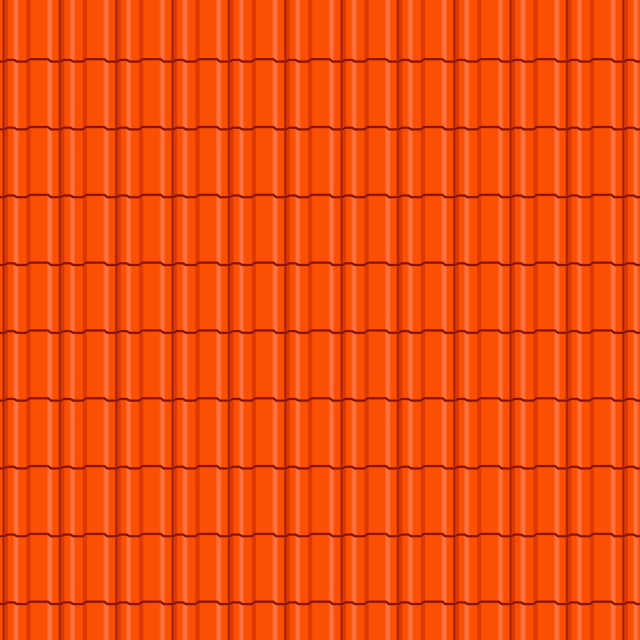
A Shadertoy shader for this pattern:

```glsl
// Glossy orange roof of profiled tiles: vertical ribs repeat across the width,
// and each course ends in a thin dark edge that follows the rib profile.
// Ribs are soft bands within a tile; edges are distances to a stepped curve.

// Coverage of the interval [a, b], softened by s on both sides.
float band(float t, float a, float b, float s) {
    return smoothstep(a - s, a + s, t) * (1.0 - smoothstep(b - s, b + s, t));
}

// Height of the tile's lower edge: a narrow rib and a wide raised pan.
float edgeProfile(float u) {
    float rib = band(u, 0.035, 0.205, 0.04);
    float pan = band(u, 0.430, 0.810, 0.04);
    return 0.025 * rib + 0.035 * pan;
}

// Colour across one tile, with the seam at u = 0.
vec3 ribColor(float u, float s) {
    vec3 color = vec3(0.985, 0.31, 0.015);

    // Two reflections, each a bright core in a softer rim
    float rim = band(u, 0.168, 0.265, s) + band(u, 0.766, 0.866, s);
    float core = band(u, 0.188, 0.246, s) + band(u, 0.786, 0.846, s);
    color = mix(color, vec3(0.98, 0.38, 0.14), rim);
    color = mix(color, vec3(0.995, 0.45, 0.25), core);

    // Shaded flanks beside the seam and the pan
    float flank = band(u, -0.032, 0.076, s) + band(u, 0.400, 0.476, s);
    color = mix(color, vec3(0.865, 0.225, 0.02), flank);

    // Seam between neighbouring tiles, darkest along its middle
    color = mix(color, vec3(0.75, 0.19, 0.04), band(u, -0.022, 0.018, s));
    return mix(color, vec3(0.63, 0.13, 0.03), band(u, -0.014, 0.007, s));
}

void mainImage(out vec4 fragColor, in vec2 fragCoord) {
    vec2 repeats = vec2(11.36, 9.438);
    vec2 tile = fragCoord / iResolution.y * repeats - vec2(0.068, 0.53);
    vec2 soft = 0.5 * repeats / iResolution.y;

    // Keep the wrap point in the plain part of the tile, left of the seam
    float u = fract(tile.x + 0.1) - 0.1;
    vec3 color = ribColor(u, soft.x);

    // Distance to the course edge, scaled by its slope to keep the width even
    float offset = fract(tile.y - edgeProfile(u) + 0.5) - 0.5;
    float rise = (edgeProfile(u + 0.01) - edgeProfile(u - 0.01)) / 0.02;
    float d = abs(offset) / length(vec2(1.0, rise * repeats.x / repeats.y));

    // Dark course edge with a paler fringe
    float fringe = 1.0 - smoothstep(0.021 - soft.y, 0.021 + soft.y, d);
    float line = 1.0 - smoothstep(0.014 - soft.y, 0.014 + soft.y, d);
    color = mix(color, vec3(0.77, 0.19, 0.03), 0.8 * fringe);
    color = mix(color, vec3(0.53, 0.08, 0.03), line);

    fragColor = vec4(color, 1.0);
}
```
